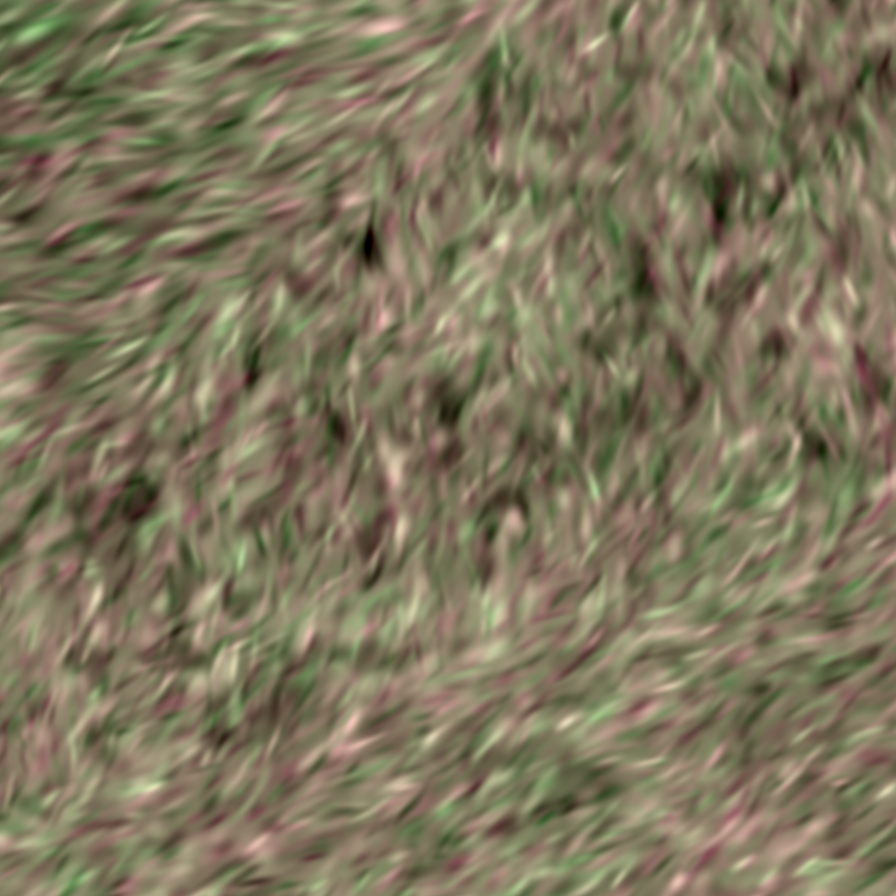
Write a Shadertoy shader that draws this texture.

```glsl
const vec3 STRAW_MEAN = vec3(0.507, 0.473, 0.375);
const vec3 LIGHT_AXIS = vec3(0.112, 0.109, 0.098);  // dark gap to pale straw
const vec3 TINT_AXIS = vec3(0.038, -0.024, 0.016);  // green to dusty pink
const float CELLS = 22.0;           // blade grid cells per canvas height
const int BLADES_PER_CELL = 14;
const float MIN_WIDTH = 0.0036;
const float MAX_WIDTH = 0.0110;
const float MIN_HALF_LENGTH = 0.016;
const float MAX_HALF_LENGTH = 0.041;
const float BORDER_DEPTH = 0.35;    // strength of the borders beside a blade
const float STALK_SHARE = 0.03;     // rare bright stalks
const float STALK_BOOST = 0.8;
const float UPPER_ANGLE = 0.34;     // combed grass, upper left
const float LOWER_ANGLE = 0.58;     // combed grass, lower right
const float STANDING_LEFT = 0.98;
const float STANDING_RIGHT = 1.55;
const float WANDER = 0.9;
const float GAP_DEPTH = 1.9;
const float PATCH_LIGHT = 1.15;
const float TUFT_LIGHT = 0.8;
const float PATCH_TINT = 1.15;

// Integer hash giving three values in 0..1
vec3 hash3(vec2 cell, int layer) {
    uvec3 v = uvec3(ivec3(ivec2(cell), layer)) * 1664525u + 1013904223u;
    v.x += v.y * v.z; v.y += v.z * v.x; v.z += v.x * v.y;
    v ^= v >> 16u;
    v.x += v.y * v.z; v.y += v.z * v.x; v.z += v.x * v.y;
    return vec3(v >> 8u) * exp2(-24.0);
}

float cornerSlope(vec2 cell, vec2 offset, int layer) {
    float a = 6.2832 * hash3(cell, layer).x;
    return dot(vec2(cos(a), sin(a)), offset);
}

float gradientNoise(vec2 p, int layer) {
    vec2 i = floor(p), f = p - i;
    vec2 u = f * f * f * (f * (f * 6.0 - 15.0) + 10.0);
    vec2 e = vec2(1.0, 0.0);
    return mix(mix(cornerSlope(i, f, layer), cornerSlope(i + e, f - e, layer), u.x),
               mix(cornerSlope(i + e.yx, f - e.yx, layer),
                   cornerSlope(i + e.xx, f - e.xx, layer), u.x), u.y);
}

// Combed areas: x = upper left, y = lower right
vec2 combedAreas(vec2 p) {
    float bend = 0.12 * gradientNoise(p * 4.0, 90);
    return vec2(smoothstep(0.38, 0.56, p.y - 0.85 * p.x + bend),
                1.0 - smoothstep(0.0, 0.18, p.y - 0.4 * p.x + bend));
}

float growthAngle(vec2 p, vec2 combed) {
    float angle = mix(STANDING_LEFT, STANDING_RIGHT, p.x);
    angle = mix(angle, LOWER_ANGLE, combed.y);
    angle = mix(angle, UPPER_ANGLE, combed.x);
    return angle + WANDER * gradientNoise(p * 9.0, 91);
}

// Soft streak with faint borders and tapered ends
float bladeProfile(vec2 d, float halfLength, float width) {
    float along = d.x / halfLength;
    float taper = max(0.0, 1.0 - along * along);
    float u = d.y * d.y / (width * width);
    return (1.0 - BORDER_DEPTH * u) * exp(-0.5 * u) * taper * taper;
}

// Overlapping blades: x = lightness, y = tint
vec2 bladeLayer(vec2 p) {
    vec2 home = floor(p * CELLS);
    vec2 sum = vec2(0.0);
    for (int y = -1; y <= 1; y++)
    for (int x = -1; x <= 1; x++) {
        vec2 cell = home + vec2(x, y);
        vec2 centre = (cell + 0.5) / CELLS;
        vec2 combed = combedAreas(centre);
        float angle = growthAngle(centre, combed);
        float spread = mix(0.5, 0.25, max(combed.x, combed.y));
        for (int k = 0; k < BLADES_PER_CELL; k++) {
            vec3 place = hash3(cell, 3 * k);
            vec3 look = hash3(cell, 3 * k + 1);
            float thick = hash3(cell, 3 * k + 2).x;
            float a = angle + spread * (2.0 * place.z - 1.0);
            vec2 dir = vec2(cos(a), sin(a));
            vec2 d = p - (cell + place.xy) / CELLS;
            d = vec2(dot(d, dir), dot(d, vec2(-dir.y, dir.x)));
            float size = clamp(look.z + 0.4 * combed.x, 0.0, 1.0);
            float blade = bladeProfile(d, mix(MIN_HALF_LENGTH, MAX_HALF_LENGTH, size),
                                       mix(MIN_WIDTH, MAX_WIDTH, thick * thick));
            float light = 2.0 * look.x - 1.0 + STALK_BOOST * step(1.0 - STALK_SHARE, look.x);
            sum += blade * vec2(light, 2.0 * look.y - 1.0);
        }
    }
    return sum;
}

void mainImage(out vec4 fragColor, in vec2 fragCoord) {
    vec2 p = fragCoord / iResolution.y;
    vec2 combed = combedAreas(p);
    float flatness = max(combed.x, combed.y);
    vec2 tone = bladeLayer(p);

    // Dark hollows between standing tufts
    float hollow = smoothstep(0.05, 0.55, gradientNoise(p * vec2(23.0, 17.0), 92));
    tone.x -= GAP_DEPTH * hollow * mix(1.0, 0.3, flatness);
    tone.x += 0.15 * flatness;

    // Broad patches and the shaded green corner
    tone.x += PATCH_LIGHT * gradientNoise(p * 5.0, 93);
    tone.x += TUFT_LIGHT * gradientNoise(p * 12.0, 95);
    tone.y += PATCH_TINT * gradientNoise(p * 5.5, 94);
    float corner = 1.0 - smoothstep(0.05, 0.38, length((p - vec2(0.0, 0.9)) * vec2(0.8, 1.3)));
    tone -= corner * vec2(0.75, 0.6);

    vec3 colour = STRAW_MEAN + LIGHT_AXIS * tone.x + TINT_AXIS * tone.y;
    fragColor = vec4(clamp(colour, 0.0, 1.0), 1.0);
}
```
